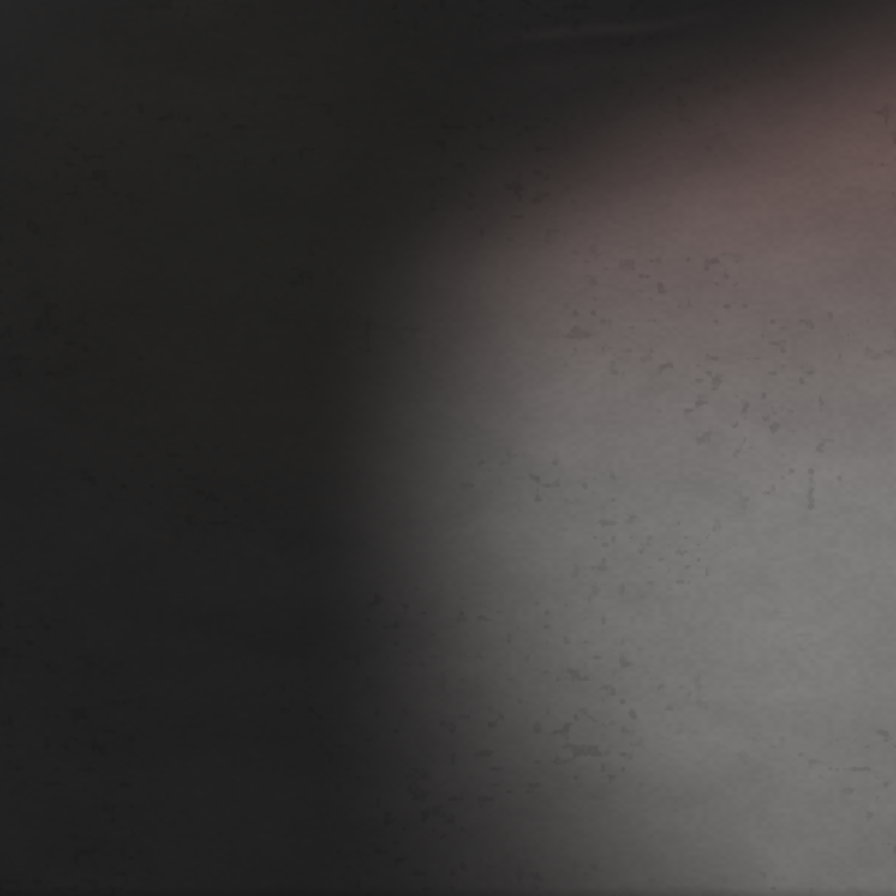
Give the GLSL for this background, as a Shadertoy shader.

```glsl
// A dim plaster wall: charcoal shadow on the left, soft grey light from the right,
// and a rose tint near the upper right. Smooth ramps shape the light; stretched
// value noise, ragged flecks and faint wisps give the surface its texture.

#define SHADOW vec3(0.130, 0.126, 0.126)
#define GREY vec3(0.482, 0.474, 0.470)
#define ROSE vec3(0.385, 0.310, 0.302)
#define EDGE_X 0.49
#define EDGE_SOFTNESS 0.165
#define TAIL 0.17
#define MOTTLE 0.11
#define GRAIN 0.045
#define FLECK_DEPTH 0.10

float hash(vec2 p) {
    vec3 q = fract(vec3(p.xyx) * 0.1031);
    q += dot(q, q.yzx + 33.33);
    return fract((q.x + q.y) * q.z);
}

float noise(vec2 p) {
    vec2 cell = floor(p), f = fract(p);
    f = f * f * (3.0 - 2.0 * f);
    float low = mix(hash(cell), hash(cell + vec2(1, 0)), f.x);
    float high = mix(hash(cell + vec2(0, 1)), hash(cell + vec2(1, 1)), f.x);
    return mix(low, high, f.y);
}

float fbm(vec2 p) {
    float sum = 0.0, amplitude = 0.5;
    for (int i = 0; i < 5; i++) {
        sum += amplitude * noise(p);
        p = mat2(1.9, 0.3, -0.3, 1.9) * p + 7.3;
        amplitude *= 0.6;
    }
    return sum;
}

// Amount of light: a curved vertical edge with a long tail, and a slanted top fade
float lightAmount(vec2 uv) {
    float depth = 1.0 - uv.y;
    float low = max(depth - 0.5, 0.0);
    float edge = EDGE_X + 0.36 * exp(-depth / 0.12) + 0.65 * low * low;
    float width = EDGE_SOFTNESS + 0.5 * low * low;
    float side = smoothstep(edge - width, edge + width, uv.x);
    float tail = smoothstep(edge, edge + 0.38, uv.x);
    float top = smoothstep(-0.04, 0.25, depth + 0.35 * (uv.x - 0.85));
    return mix(side, tail, TAIL) * top * (1.0 - 0.12 * smoothstep(0.72, 1.0, depth));
}

// Small ragged dark flecks, gathered in loose patches
float flecks(vec2 uv) {
    float patches = smoothstep(0.42, 0.7, noise(uv * vec2(9.0, 13.0) + 4.0));
    float spots = noise(uv * vec2(95.0, 120.0)) + 0.25 * noise(uv * 260.0);
    return patches * smoothstep(0.82, 1.12, spots);
}

// Thin, slightly rising soft streaks in the dark upper region
float wisps(vec2 uv) {
    float rise = uv.y - 0.96 - 0.13 * (uv.x - 0.6);
    rise += 0.016 * (noise(uv * vec2(11.0, 5.0)) - 0.5);
    float span = smoothstep(0.52, 0.63, uv.x) * (1.0 - smoothstep(0.7, 0.84, uv.x));
    float fine = exp(-pow(rise / 0.007, 2.0));
    float broad = exp(-pow((rise + 0.04) / 0.02, 2.0));
    return span * (fine + 0.7 * broad);
}

void mainImage(out vec4 fragColor, in vec2 fragCoord) {
    vec2 uv = fragCoord / iResolution.xy;
    float light = lightAmount(uv);

    // Base colours and broad light
    vec3 lit = mix(ROSE, GREY, smoothstep(0.06, 0.6, 1.0 - uv.y));
    vec3 color = mix(SHADOW, lit, light);
    color += 0.022 * exp(-5.0 * length(uv - vec2(0.0, 1.0)));
    float olive = exp(-22.0 * dot(uv - vec2(0.28, 0.75), uv - vec2(0.28, 0.75)));
    color += vec3(0.0, 0.003, -0.006) * olive;

    // Surface texture
    float mottle = fbm(uv * vec2(9.0, 17.0)) - 0.576;
    float grain = noise(uv * vec2(150.0, 210.0)) - 0.5;
    color *= 1.0 + MOTTLE * mottle + GRAIN * grain;
    color *= 1.0 - FLECK_DEPTH * flecks(uv);
    color += vec3(0.024, 0.021, 0.020) * wisps(uv);

    // Slightly darker lower rim
    color *= 1.0 - 0.12 * (1.0 - smoothstep(0.0, 0.012, uv.y));
    fragColor = vec4(color, 1.0);
}
```
